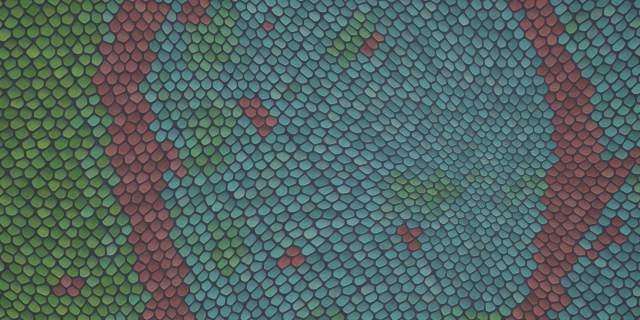
This texture is drawn by a Shadertoy shader. Its source:

```glsl
// Painted reptile skin: overlapping teal scales, a green flank and rusty red bands and spots.
#define SCALE_W 0.0415     // spacing of scales along a row
#define SCALE_H 0.0270     // spacing of rows
#define JITTER 0.32        // irregularity of the scale centres
#define GAP 0.0024         // half width of the dark seams
#define ROUNDING 0.0016    // corner rounding of the scales
#define SPOT_GRID 0.36     // spacing of the red spots
#define TEAL vec3(0.30, 0.53, 0.50)
#define SLATE vec3(0.30, 0.40, 0.45)
#define SEAM vec3(0.235, 0.245, 0.29)
#define RUST vec3(0.50, 0.31, 0.31)
#define LEAF vec3(0.34, 0.51, 0.27)
#define MOSS vec3(0.26, 0.38, 0.31)

vec2 hash2(vec2 p) {
    vec3 h = fract(p.xyx * vec3(0.1031, 0.1030, 0.0973));
    h += dot(h, h.yzx + 33.33);
    return fract((h.xx + h.yz) * h.zy);
}

float noise(vec2 p) {
    vec2 i = floor(p), f = fract(p);
    f = f * f * (3.0 - 2.0 * f);
    return mix(mix(hash2(i).x, hash2(i + vec2(1, 0)).x, f.x),
               mix(hash2(i + vec2(0, 1)).x, hash2(i + vec2(1, 1)).x, f.x), f.y);
}

float fbm(vec2 p) {
    return 0.55 * noise(p) + 0.3 * noise(p * 2.1 + 7.0) + 0.15 * noise(p * 4.3 + 3.0);
}

// Bends the rows and packs smaller scales around the right of the middle
vec2 bend(vec2 p) {
    vec2 r = p - vec2(1.5, 0.45);
    vec2 wave = vec2(0.030 * sin(5.0 * p.y + 2.0 * p.x), 0.055 * sin(3.6 * p.x + 1.5 * p.y + 0.6));
    return wave - 0.12 * p * smoothstep(0.9, 0.0, p.x) + 0.32 * r * exp(-dot(r, r) / 0.12);
}

vec2 scaleCentre(vec2 id) {
    vec2 j = (hash2(id + 50.0) - 0.5) * JITTER;
    return vec2(id.x + 0.5 * mod(id.y, 2.0) + j.x, id.y + j.y) * vec2(SCALE_W, SCALE_H);
}

// Signed size of the nearest scattered red spot, positive inside
float spots(vec2 p) {
    float s = -1.0;
    vec2 cell = floor(p / SPOT_GRID);
    for (int y = -1; y <= 1; y++)
    for (int x = -1; x <= 1; x++) {
        vec2 id = cell + vec2(x, y), h = hash2(id + 21.0), k = hash2(id + 64.0);
        vec2 d = p - (id + 0.2 + 0.6 * h) * SPOT_GRID;
        d.y += (k.y - 0.5) * 1.6 * d.x;
        s = max(s, mix(-0.02, 0.065, k.x) - length(d));
    }
    return s;
}

// Signed size of the two winding red bands, positive inside
float bands(vec2 p) {
    float left = 0.53 - 0.22 * p.y + 0.13 * smoothstep(0.72, 1.0, p.y);
    float right = 1.65 + 0.16 * sin(3.14 * p.y);
    float swell = 0.05 * exp(-pow((p.y - 0.4) / 0.1, 2.0));
    float branch = 0.04 - abs(p.y - 0.36 - 0.6 * (p.x - 1.75));
    return max(max(0.075 - abs(p.x - left), 0.062 + swell - abs(p.x - right)),
               min(branch, p.x - 1.75));
}

void mainImage(out vec4 fragColor, in vec2 fragCoord) {
    vec2 p = fragCoord / iResolution.y;
    vec2 q = p + bend(p);

    // Nearest scale
    vec2 base = floor(q / vec2(SCALE_W, SCALE_H)), id = base;
    float nearest = 9.0;
    for (int y = -2; y <= 2; y++)
    for (int x = -2; x <= 2; x++) {
        vec2 n = base + vec2(x, y), d = scaleCentre(n) - q;
        if (dot(d, d) < nearest) { nearest = dot(d, d); id = n; }
    }

    // Rounded distance to its seams
    vec2 centre = scaleCentre(id), local = q - centre;
    float sum = 0.0;
    for (int y = -2; y <= 2; y++)
    for (int x = -2; x <= 2; x++) {
        if (x == 0 && y == 0) continue;
        vec2 away = scaleCentre(id + vec2(x, y)) - centre;
        sum += exp((dot(local, normalize(away)) - 0.5 * length(away)) / ROUNDING);
    }
    float edge = -ROUNDING * log(sum);
    edge = min(edge, 0.0225 - length(local - vec2(0.0, 0.004)));

    // Centre of the scale on the canvas, so that each scale has one colour
    vec2 c = centre;
    for (int i = 0; i < 5; i++) c = centre - bend(c);
    vec2 h = hash2(id + 9.0), k = hash2(id + 133.0);

    // Colour regions
    float green = smoothstep(0.52, 0.26, c.x + 0.3 * (fbm(c * 5.0) - 0.5) + 0.16 * (h.x - 0.5));
    green = max(green, 0.6 * smoothstep(0.6, 0.75, fbm(c * 4.5 + 11.0)));
    float red = step(0.0, max(bands(c), spots(c)) + 0.06 * (fbm(c * 9.0) - 0.5) + 0.012 * (h.y - 0.5));
    float blue = smoothstep(0.35, 0.7, fbm(c * 2.6 + 30.0) + 0.12 * (c.x - 1.0));
    float haze = exp(-dot(c - vec2(1.5, 0.5), c - vec2(1.5, 0.5)) / 0.16);

    vec3 lit = mix(TEAL, vec3(0.31, 0.51, 0.55), 0.65 * blue);
    lit = mix(lit, vec3(0.45, 0.55, 0.50), 0.5 * smoothstep(0.65, 1.0, k.x));
    lit = mix(lit, mix(LEAF, vec3(0.47, 0.54, 0.28), 0.6 * k.y * k.y), green);
    lit = mix(lit, RUST + vec3(0.0, 0.05, 0.04) * k.x, red);
    vec3 shade = mix(mix(SLATE, MOSS, green), vec3(0.38, 0.28, 0.30), red);
    vec3 seam = mix(SEAM, vec3(0.29, 0.32, 0.41), 0.6 * haze);
    seam = mix(mix(seam, vec3(0.22, 0.25, 0.25), 0.6 * green), vec3(0.29, 0.23, 0.27), 0.7 * red);

    // Shaded root, bright lower rim and brush grain
    float root = smoothstep(-0.004, 0.017, local.y + 0.3 * local.x + 0.005 * (h.y - 0.5));
    vec3 col = mix(lit, shade, 0.85 * root) * (0.91 + 0.2 * h.x);
    float rim = smoothstep(0.009, 0.004, edge) * smoothstep(0.002, -0.010, local.y);
    col += 0.06 * rim * vec3(1.0, 0.95, 0.8);
    col += 0.07 * (fbm(p * 130.0) - 0.5);

    // Seams, heavier below each scale
    float soft = max(0.0019, 0.6 / iResolution.y);
    float width = GAP + 0.0008 * smoothstep(0.004, -0.010, local.y) + 0.001 * (noise(p * 60.0) - 0.5);
    col = mix(seam + 0.05 * (noise(p * 90.0) - 0.5), col, smoothstep(-soft, soft, edge - width));

    // Slightly darker towards the corners
    vec2 v = p - vec2(0.5 * iResolution.x / iResolution.y, 0.5);
    col *= 1.03 - 0.10 * dot(v, v);
    fragColor = vec4(col, 1.0);
}
```
